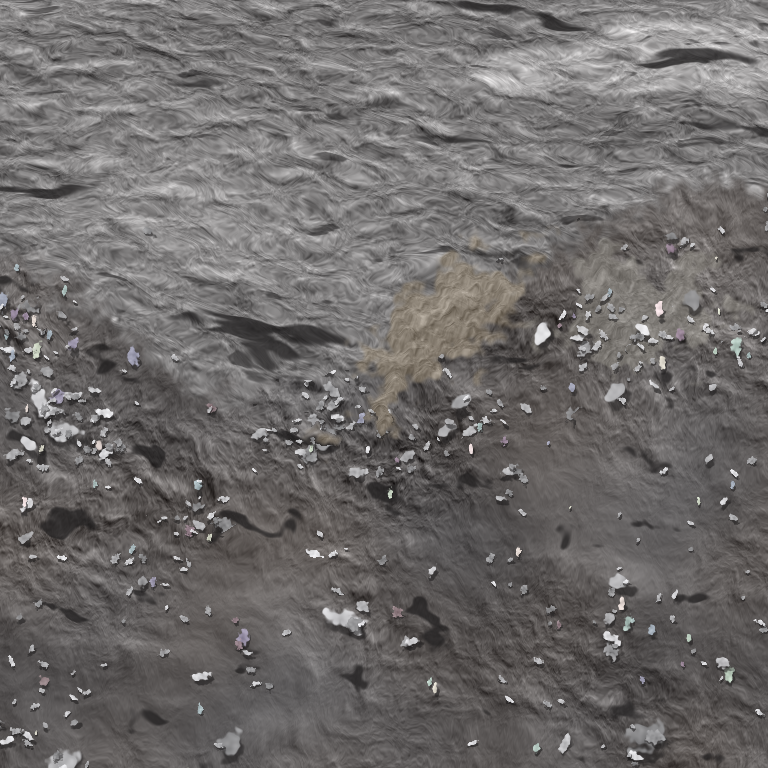
Write a Shadertoy shader that draws this texture.

```glsl
// Dark volcanic hillside: streaked grey lava above, earthy mounds with pale rubble below.

const vec3 LAVA_GREY = vec3(0.495, 0.488, 0.488);
const vec3 EARTH_BROWN = vec3(0.375, 0.360, 0.356);
const vec3 OCHRE = vec3(0.555, 0.510, 0.445);
const vec3 PALE_CLAY = vec3(0.540, 0.525, 0.500);
const vec3 CREVICE = vec3(0.125, 0.118, 0.120);
const vec3 RUBBLE = vec3(0.80, 0.80, 0.81);
const vec2 LIGHT_STEP = vec2(0.10, 0.36);
const vec2 OCTAVE_SCALE = vec2(2.25, 1.75);
const float LAVA_CONTRAST = 0.26;
const float EARTH_CONTRAST = 0.20;
const float SPECK_CELLS = 76.0;
const float CHIP_CELLS = 45.0;
const float STONE_CELLS = 22.0;

vec2 hash2(vec2 p) {
    vec3 q = fract(p.xyx * vec3(0.1031, 0.1030, 0.0973));
    q += dot(q, q.yzx + 33.33);
    return fract((q.xx + q.yz) * q.zy);
}

mat2 rotation(float a) {
    return mat2(cos(a), -sin(a), sin(a), cos(a));
}

float cornerSlope(vec2 cell, vec2 offset) {
    float a = 6.2832 * hash2(cell).x;
    return dot(vec2(cos(a), sin(a)), offset);
}

float gradientNoise(vec2 p) {
    vec2 i = floor(p), f = p - i;
    vec2 u = f * f * f * (f * (f * 6.0 - 15.0) + 10.0);
    vec2 e = vec2(1.0, 0.0);
    float low = mix(cornerSlope(i, f), cornerSlope(i + e, f - e), u.x);
    float high = mix(cornerSlope(i + e.yx, f - e.yx), cornerSlope(i + 1.0, f - 1.0), u.x);
    return mix(low, high, u.y);
}

// Creased lumps: a billow with sharp valleys
float lump(vec2 p) {
    float n = gradientNoise(p);
    return 0.8 * abs(n) + 0.5 * n;
}

// Lit slope of layered lumps, rounder at each finer layer
float relief(vec2 p, int octaves, float gain) {
    float sum = 0.0, amp = 1.0;
    for (int i = 0; i < octaves; i++) {
        sum += amp * (lump(p) - lump(p + LIGHT_STEP));
        p = rotation(0.12) * p * OCTAVE_SCALE + 17.3;
        amp *= gain;
    }
    return sum;
}

// Short ragged shadows under ledges
float ledges(vec2 p, float threshold) {
    float n = gradientNoise(p) + 0.45 * gradientNoise(p * 2.6 + 8.0) + 0.25 * gradientNoise(p * 5.7);
    return smoothstep(threshold, threshold + 0.16, n);
}

// Height of the crest where earth meets lava
float crest(float x) {
    return 0.49 + 0.16 * smoothstep(0.30, 0.0, x) + 0.27 * smoothstep(0.42, 0.92, x);
}

float patchMask(vec2 uv, vec2 center, float angle, vec2 radius, float rough) {
    vec2 d = rotation(angle) * (uv - center) / radius;
    return smoothstep(1.15, 0.75, length(d) + rough);
}

vec3 lavaColor(vec2 uv) {
    float warp = gradientNoise(uv * vec2(3.0, 4.0) + 5.0);
    float v = uv.y - 0.5;
    vec2 p = vec2(uv.x * 14.0, 25.0 * v + 14.0 * v * v + 2.5 * uv.x + 1.6 * warp);
    p += 0.35 * vec2(gradientNoise(p * 1.3), gradientNoise(p * 1.3 + 50.0));
    float tone = LAVA_CONTRAST * relief(p, 4, 0.9);
    tone += 0.16 * gradientNoise(p * vec2(0.15, 0.28) + 9.0);
    tone += 0.17 * patchMask(uv, vec2(0.92, 0.92), 0.12, vec2(0.26, 0.05), gradientNoise(p * 0.5));
    float dark = ledges(p * vec2(0.30, 0.62) + 3.0, 0.40);
    dark = max(dark, 0.7 * ledges(p * vec2(0.75, 1.1) + 23.0, 0.42));
    return mix(LAVA_GREY + tone, CREVICE, 0.75 * dark);
}

vec3 earthColor(vec2 uv, float roughness) {
    vec2 p = rotation(-0.35) * uv;
    p += 0.03 * vec2(gradientNoise(uv * 6.0), gradientNoise(uv * 6.0 + 30.0));
    p += 0.012 * vec2(gradientNoise(uv * 25.0), gradientNoise(uv * 25.0 + 30.0));
    float tone = 0.11 * relief(p * vec2(6.0, 9.0), 2, 0.8);
    tone += EARTH_CONTRAST * (0.3 + roughness) * relief(p * vec2(22.0, 30.0), 4, 0.9);
    tone += 0.11 * gradientNoise(uv * 4.0 + 13.0);
    float dark = ledges(p * vec2(10.0, 16.0) + 7.0, 0.46 - 0.14 * roughness);
    vec3 tint = vec3(0.016, 0.002, -0.012) * gradientNoise(uv * 5.0 + 60.0);
    return mix(EARTH_BROWN + tone + tint, CREVICE, 0.75 * dark);
}

// Scattered jagged chips, each with a shadow below it
vec3 addRubble(vec3 base, vec2 uv, float cells, float density) {
    vec2 p = uv * cells, home = floor(p);
    float ragged = 0.8 * gradientNoise(p * 2.3 + 3.0) + 0.5 * gradientNoise(p * 5.1);
    for (int k = 0; k < 9; k++) {
        vec2 cell = home + vec2(k % 3, k / 3) - 1.0;
        vec2 pick = hash2(cell + cells), shape = hash2(cell + 71.0);
        vec2 center = cell + 0.1 + 0.8 * hash2(cell + 133.0);
        float cluster = smoothstep(0.0, 0.38, gradientNoise(center / cells * 8.0 + 20.0));
        float present = step(pick.x, density * (0.12 + cluster));
        mat2 turn = rotation((shape.x - 0.4) * 2.8);
        vec2 stretch = vec2(1.0, 1.2 + 1.2 * shape.y) / (0.24 + 0.36 * pick.y);
        float chip = length(turn * (p - center) * stretch) + ragged;
        float shade = length(turn * (p - center + vec2(-0.08, 0.24)) * stretch) + ragged;
        vec3 hue = 0.05 * cos(6.2832 * (shape.y + vec3(0.0, 0.33, 0.67))) * step(0.85, shape.x);
        vec3 color = RUBBLE * (0.66 + 0.5 * shape.y) + hue - 0.2 * ragged;
        base = mix(base, CREVICE, 0.6 * present * smoothstep(1.2, 0.7, shade));
        base = mix(base, color, 0.9 * present * smoothstep(1.05, 0.7, chip));
    }
    return base;
}

void mainImage(out vec4 fragColor, in vec2 fragCoord) {
    vec2 uv = fragCoord / iResolution.y;
    float rough = gradientNoise(uv * 13.0) + 0.7 * gradientNoise(uv * 31.0) + 0.5 * gradientNoise(uv * 67.0);

    // Ground layers
    float depth = crest(uv.x) - uv.y + 0.05 * rough;
    float earth = smoothstep(-0.02, 0.025, depth);
    float rubbleBand = exp(-pow((depth - 0.10) / 0.10, 2.0));
    float roughness = clamp(0.3 + 0.6 * rubbleBand + gradientNoise(uv * 5.0 + 80.0), 0.0, 1.0);
    vec3 color = mix(lavaColor(uv), earthColor(uv, roughness), earth);

    // Exposed ochre face and pale clay
    float grain = relief(rotation(0.75) * uv * vec2(18.0, 34.0) + 0.4 * rough, 4, 0.9);
    float ochre = patchMask(uv, vec2(0.57, 0.575), 0.72, vec2(0.14, 0.06), 0.9 * rough);
    float clay = patchMask(uv, vec2(0.83, 0.60), 0.1, vec2(0.10, 0.065), 1.2 * rough);
    color = mix(color, OCHRE + 0.22 * grain, 0.75 * ochre);
    color = mix(color, PALE_CLAY + 0.18 * grain, 0.7 * clay);

    // Loose rubble
    float density = earth * (0.16 + 0.34 * rubbleBand) * (1.0 - 0.7 * ochre);
    color = addRubble(color, uv, STONE_CELLS, 0.6 * density);
    color = addRubble(color, uv, CHIP_CELLS, density);
    color = addRubble(color, uv, SPECK_CELLS, 0.8 * density);
    fragColor = vec4(clamp(color, 0.0, 1.0), 1.0);
}
```
